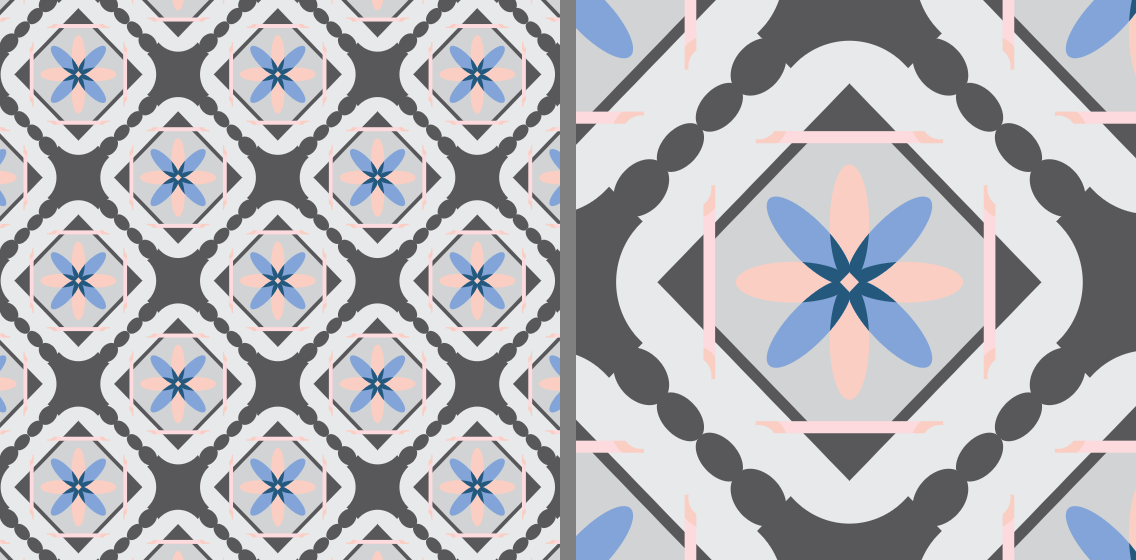
Left: the whole. Right: its middle third, enlarged.
Write a WebGL 2 fragment shader that draws this pattern.

```glsl
#version 300 es
precision highp float;
// Half-drop lattice of tile medallions on a dark ground: rounded pale bands
// joined by beaded chains, each holding a diamond, octagon, frame and flower.
// Space is folded into one eighth of a motif, then filled with distance shapes.

#define PERIOD vec2(0.3561, 0.3685)  // repeat size in canvas units
#define CENTER vec2(0.4961, 0.4987)  // centre of one motif
#define LOBE_RADIUS 0.26             // rounding of the pale band
#define DIAMOND 0.642                // dark diamond, centre to tip
#define OCTAGON_SIDE 0.455
#define OCTAGON_CUT 0.59
#define FRAME_INNER 0.449
#define FRAME_OUTER 0.488
#define PETAL vec2(0.19, 0.066)      // petal semi-axes
#define SCALLOP 0.105                // spacing of the frame scallops

uniform vec2 u_resolution;
out vec4 fragColor;

const vec3 CHARCOAL = vec3(0.345, 0.345, 0.353);
const vec3 PALE = vec3(0.905, 0.914, 0.922);
const vec3 GREY = vec3(0.820, 0.827, 0.831);
const vec3 PINK = vec3(0.992, 0.855, 0.867);
const vec3 PEACH = vec3(0.980, 0.808, 0.765);
const vec3 BLUE = vec3(0.510, 0.643, 0.847);
const vec3 NAVY = vec3(0.145, 0.345, 0.490);

const float SQRT_HALF = 0.70711;

float ellipseDistance(vec2 p, vec2 radii) {
  float k = length(p / radii);
  return k * (k - 1.0) / max(length(p / (radii * radii)), 1e-4);
}

float cover(float d, float pixel) {
  return clamp(0.5 - d / pixel, 0.0, 1.0);
}

// Dark ground between the bands; along runs down the chain, away across it.
float groundDistance(float along, float away) {
  float core = 0.78 - LOBE_RADIUS;
  float rise = (1.0 - core) * SQRT_HALF - away;
  float past = max(along - core * SQRT_HALF, 0.0);
  float lobe = length(vec2(past, max(rise, 0.0))) - LOBE_RADIUS;
  float d = max(-lobe, 0.35 - along);
  for (int i = 0; i < 2; i++) {
    float k = float(i);
    vec2 bead = vec2(along - 0.092 - 0.185 * k, away);
    d = min(d, ellipseDistance(bead, vec2(0.094 + 0.012 * k, 0.060 + 0.018 * k)));
  }
  return d;
}

void main() {
  vec2 uv = gl_FragCoord.xy / u_resolution;
  float pixel = 2.0 / (min(PERIOD.x * u_resolution.x, PERIOD.y * u_resolution.y));

  // Fold to the nearest motif, then to one octant
  vec2 p = 2.0 * (uv - CENTER) / PERIOD;
  vec2 q = abs(p - 2.0 * round(0.5 * p));
  if (q.x + q.y > 1.0) q = 1.0 - q;
  q = vec2(max(q.x, q.y), min(q.x, q.y));
  float sum = q.x + q.y;
  float along = (q.x - q.y) * SQRT_HALF;
  float away = (1.0 - sum) * SQRT_HALF;

  // Band, ground and diamond
  vec3 color = mix(PALE, CHARCOAL, cover(groundDistance(along, away), pixel));
  float diamond = (sum - DIAMOND) * SQRT_HALF;
  color = mix(color, CHARCOAL, cover(diamond, pixel));

  // Octagon
  float octagon = max(q.x - OCTAGON_SIDE, (sum - OCTAGON_CUT) * SQRT_HALF);
  color = mix(color, GREY, cover(octagon, pixel));

  // Square frame with scalloped ends that turn peach
  float frame = max(FRAME_INNER - q.x, q.x - FRAME_OUTER);
  float bump = mod(along, SCALLOP) - 0.5 * SCALLOP;
  float scallop = length(vec2(bump, min((sum - 0.83) * SQRT_HALF, 0.0))) - 0.065;
  frame = max(frame, -scallop);
  vec3 frameColor = mix(PINK, PEACH, cover(scallop - 0.035, pixel));
  color = mix(color, frameColor, cover(frame, pixel));

  // Flower: upright petals, diagonal petals, their overlap, the heart
  vec2 diagonal = vec2(sum, q.x - q.y) * SQRT_HALF;
  vec2 petalCenter = vec2(PETAL.x, 0.0);
  float upright = ellipseDistance(q - petalCenter, PETAL);
  float slanted = ellipseDistance(diagonal - petalCenter, PETAL);
  color = mix(color, PEACH, cover(upright, pixel));
  color = mix(color, BLUE, cover(slanted, pixel));
  color = mix(color, NAVY, cover(max(upright, slanted), pixel));
  color = mix(color, PEACH, cover((sum - 0.032) * SQRT_HALF, pixel));

  fragColor = vec4(color, 1.0);
}
```
